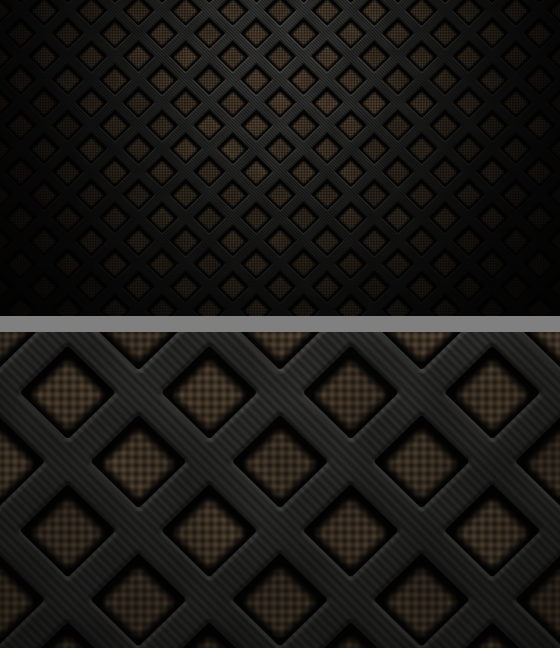
Top: the whole. Bottom: its middle third, enlarged.
Write a WebGL 1 fragment shader that draws this pattern.

```glsl
precision highp float;

uniform vec2 u_resolution;

// Lattice, in canvas heights
const vec2 PERIOD = vec2(0.1493, 0.1458);
const float LATTICE_Y = 0.530;

// Openings, in cell sides
const float HOLE_HALF = 0.34;
const float HOLE_ROUND = 0.035;
const float MESH_HALF = 0.25;
const float MESH_SOFT = 0.06;
const vec2 MESH_SHIFT = vec2(-0.02, 0.02);
const float BEVEL_WIDTH = 0.065;

// Fine textures, in canvas heights
const float RIB_PITCH = 0.0075;
const float RIB_DEPTH = 0.22;
const float THREAD_PITCH = 0.0088;
const float THREAD_DEPTH = 0.42;

// Lighting and wear
const vec2 LIGHT_POS = vec2(0.0, 0.86);
const vec2 LIGHT_SPREAD = vec2(0.60, 0.72);
const float MESH_LIGHT_POWER = 0.75;
const float WEAR_SCALE = 16.0;
const float WEAR_AMOUNT = 0.22;
const float HOLE_VARIATION = 0.24;

const vec3 BAR_COLOR = vec3(0.150, 0.150, 0.148);
const vec3 BEVEL_COLOR = vec3(0.115, 0.113, 0.108);
const vec3 MESH_COLOR = vec3(0.235, 0.190, 0.140);
const vec3 SHADOW_COLOR = vec3(0.012, 0.011, 0.010);

float hash(vec2 p) {
  vec3 q = fract(vec3(p.xyx) * 0.1031);
  q += dot(q, q.yzx + 33.33);
  return fract((q.x + q.y) * q.z);
}

float cornerGradient(vec2 cell, vec2 offset) {
  float angle = 6.2832 * hash(cell);
  return dot(vec2(cos(angle), sin(angle)), offset);
}

float gradientNoise(vec2 p) {
  vec2 i = floor(p);
  vec2 f = fract(p);
  vec2 w = f * f * f * (f * (f * 6.0 - 15.0) + 10.0);
  vec2 e = vec2(1.0, 0.0);
  float low = mix(cornerGradient(i, f), cornerGradient(i + e.xy, f - e.xy), w.x);
  float high = mix(cornerGradient(i + e.yx, f - e.yx), cornerGradient(i + e.xx, f - e.xx), w.x);
  return mix(low, high, w.y);
}

float roundedBox(vec2 p, float halfSize, float radius) {
  vec2 q = abs(p) - halfSize + radius;
  return length(max(q, 0.0)) + min(max(q.x, q.y), 0.0) - radius;
}

// Wave that fades out when its pitch nears the pixel size
float fineWave(float x, float pitch, float pixel) {
  return sin(6.2832 * x / pitch) * smoothstep(1.0, 2.2, pitch / pixel);
}

void main() {
  float pixel = 1.0 / u_resolution.y;
  vec2 p = gl_FragCoord.xy * pixel;
  p.x -= 0.5 * u_resolution.x * pixel;

  // Diagonal cells: first axis points up-right, second down-right
  vec2 q = (p - vec2(0.0, LATTICE_Y)) / PERIOD;
  vec2 lattice = vec2(q.x + q.y, q.x - q.y);
  vec2 id = floor(lattice + 0.5);
  vec2 cell = lattice - id;
  float cellPixel = pixel * 1.4142 / PERIOD.y;

  // Light pool from above, fading to the rim
  vec2 toLight = (p - LIGHT_POS) / LIGHT_SPREAD;
  float light = exp(-dot(toLight, toLight));
  float wear = 1.0 + WEAR_AMOUNT * gradientNoise(p * WEAR_SCALE + 40.0);

  // Ribbed bars
  float rib = fineWave((p.x + p.y) * 0.7071, RIB_PITCH, pixel);
  vec3 bar = BAR_COLOR * (1.0 + RIB_DEPTH * rib) * wear;

  // Bevel: lit on the lower rims, shaded on the upper ones
  float holeDist = roundedBox(cell, HOLE_HALF, HOLE_ROUND);
  vec2 outward = sign(cell) * max(abs(cell) - HOLE_HALF + HOLE_ROUND, 0.0);
  float facing = dot(outward / max(length(outward), 0.001), vec2(-0.7071, 0.7071));
  float bevel = 1.0 - smoothstep(0.3 * BEVEL_WIDTH, BEVEL_WIDTH, holeDist);
  bar += BEVEL_COLOR * bevel * max(facing, 0.0);
  bar *= 1.0 - 0.5 * bevel * max(-facing, 0.0);

  // Woven mesh sunk into shadow
  float meshDist = roundedBox(cell - MESH_SHIFT, MESH_HALF, 0.06);
  float meshMask = 1.0 - smoothstep(-MESH_SOFT, MESH_SOFT, meshDist);
  float weave = 0.5 * (fineWave(p.x, THREAD_PITCH, pixel) + fineWave(p.y, THREAD_PITCH, pixel));
  float holeTone = 1.0 + HOLE_VARIATION * (hash(id + 60.0) - 0.5);
  vec3 mesh = MESH_COLOR * (1.0 + THREAD_DEPTH * weave) * holeTone * wear;
  mesh *= meshMask * pow(light, MESH_LIGHT_POWER);

  float barMask = smoothstep(-0.7 * cellPixel, 0.7 * cellPixel, holeDist);
  vec3 color = SHADOW_COLOR * (0.4 + 0.6 * light) + mix(mesh, bar * light, barMask);
  gl_FragColor = vec4(color, 1.0);
}
```
